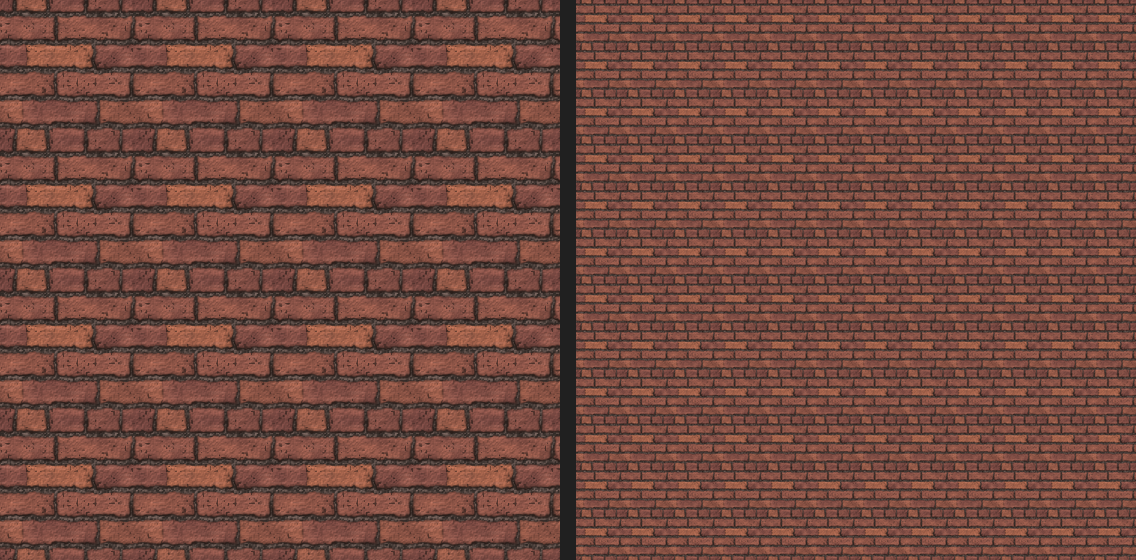
Left: one tile. Right: repeated 3 by 3.
This texture is drawn by a Shadertoy shader. Its source:

```glsl
const float REPEATS = 4.0;         // wall panels across and down
const int ROWS = 5;                // brick courses per panel
const float HALF_HEIGHT = 0.405;   // brick half height, in courses
const float JOINT_HALF = 0.055;    // half width of an open upright joint
const float FAINT_HALF = -0.035;   // negative: bricks nearly touch
const float CORNER = 0.07;
const float WOBBLE = 0.10;
const vec3 WINE = vec3(0.475, 0.285, 0.260);
const vec3 ORANGE = vec3(0.640, 0.385, 0.290);
const vec3 DUST = vec3(0.590, 0.400, 0.360);
const vec3 MORTAR_DARK = vec3(0.210, 0.180, 0.165);
const vec3 MORTAR_LIGHT = vec3(0.450, 0.375, 0.350);
const vec3 CREVICE = vec3(0.150, 0.105, 0.090);

// Upright joints per course, bottom up, and the warmth of the brick right of each
const vec4 JOINTS[ROWS] = vec4[ROWS](
    vec4(0.11, 0.34, 0.61, 0.86), vec4(0.156, 0.703, 0.156, 0.703),
    vec4(0.40, 0.945, 0.40, 0.945), vec4(0.19, 0.67, 0.19, 0.67),
    vec4(0.406, 0.948, 0.406, 0.948));
const vec4 WARMTH[ROWS] = vec4[ROWS](
    vec4(0.70, 0.12, 0.22, 0.08), vec4(0.18, 0.58, 0.18, 0.58),
    vec4(0.28, 0.42, 0.28, 0.42), vec4(0.95, 0.15, 0.95, 0.15),
    vec4(0.34, 0.26, 0.34, 0.26));

float hash(vec2 p) {
    return fract(sin(dot(p, vec2(127.1, 311.7))) * 43758.5453);
}

// Value noise that wraps once per panel
float noise(vec2 p, vec2 cells) {
    p *= cells;
    vec2 i = floor(p), f = p - i;
    f = f * f * (3.0 - 2.0 * f);
    vec2 a = mod(i, cells), b = mod(i + 1.0, cells);
    return mix(mix(hash(a), hash(vec2(b.x, a.y)), f.x),
               mix(hash(vec2(a.x, b.y)), hash(b), f.x), f.y);
}

float grit(vec2 p) {
    return 0.45 * noise(p, vec2(47.0)) + 0.55 * noise(p, vec2(93.0));
}

// Signed distance to the brick in this cell; also gives its warmth and local height
float brick(vec2 p, out float warmth, out float y) {
    float courses = float(ROWS);
    float course = floor(p.y * courses + 0.5);
    int row = int(mod(course, courses));
    y = p.y * courses - course;

    float left = 9.0, right = 9.0, leftHalf = 0.0, rightHalf = 0.0;
    for (int i = 0; i < 4; i++) {
        float joint = JOINTS[row][i];
        bool faint = row % 2 == 1 && i % 2 == 0;
        float halfWidth = faint ? FAINT_HALF : JOINT_HALF;
        float l = fract(p.x - joint) * courses;
        float r = fract(joint - p.x) * courses;
        if (l < left) { left = l; leftHalf = halfWidth; warmth = WARMTH[row][i]; }
        if (r < right) { right = r; rightHalf = halfWidth; }
    }
    left -= leftHalf;
    right -= rightHalf;
    vec2 halfSize = vec2(0.5 * (left + right), HALF_HEIGHT);
    vec2 q = abs(vec2(0.5 * (left - right), y)) - halfSize + CORNER;
    return length(max(q, 0.0)) + min(max(q.x, q.y), 0.0) - CORNER;
}

void mainImage(out vec4 fragColor, in vec2 fragCoord) {
    vec2 p = fragCoord / iResolution.xy * REPEATS;
    float pixel = REPEATS * float(ROWS) / iResolution.y;

    // Uneven brick outlines
    vec2 warp = vec2(noise(p + 0.37, vec2(19.0)), noise(p, vec2(17.0))) - 0.5;
    float warmth, y;
    float d = brick(p + warp * WOBBLE / float(ROWS), warmth, y);
    d += 0.06 * (noise(p, vec2(53.0)) - 0.5);

    // Surface detail shared by brick and mortar
    float grain = grit(p);
    float relief = grain - grit(p + vec2(-0.004, 0.006));
    float mottle = noise(p, vec2(11.0, 15.0));
    float streak = noise(p + 0.21, vec2(9.0, 71.0));

    // Fired clay with blotches, streaks, pits and worn rims
    vec3 clay = mix(WINE, ORANGE, clamp(warmth + 0.3 * (mottle - 0.5), 0.0, 1.0));
    clay = mix(clay, DUST, 0.4 * smoothstep(0.55, 0.9, streak) * mottle);
    clay *= 0.88 + 0.18 * mottle + 0.24 * (grain - 0.4) + 0.30 * relief;
    float pits = smoothstep(0.70, 0.92, noise(p + 0.53, vec2(61.0)));
    pits *= smoothstep(0.3, 0.7, noise(p + 0.11, vec2(13.0)));
    clay = mix(clay, CREVICE, 0.65 * pits);
    clay *= mix(0.84, 1.04, smoothstep(0.0, 0.14, -d));
    clay *= 1.0 + 0.12 * smoothstep(0.22, 0.36, y);

    // Sandy mortar
    vec3 mortar = mix(MORTAR_DARK, MORTAR_LIGHT, smoothstep(0.2, 0.85, grain));
    mortar *= 1.0 + 0.45 * relief;

    float edge = 0.5 * pixel + 0.012;
    vec3 color = mix(clay, mortar, smoothstep(-edge, edge, d));

    // Dark gap around each brick, deepest below it
    float gap = exp(-pow((d - 0.012) / 0.045, 2.0));
    gap *= mix(0.40, 0.88, smoothstep(0.3, -0.35, y));
    gap *= 0.55 + 0.6 * noise(p + 0.71, vec2(23.0));
    color = mix(color, CREVICE, clamp(gap, 0.0, 1.0));

    fragColor = vec4(clamp(color, 0.0, 1.0), 1.0);
}
```
